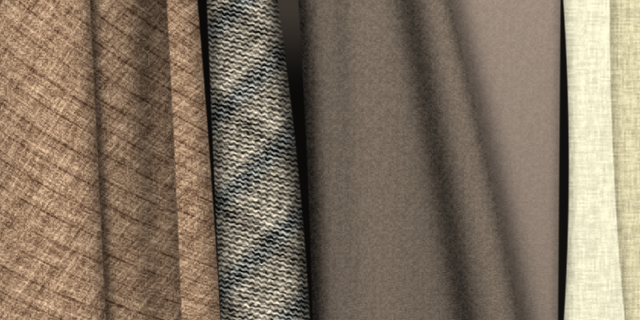
This texture is drawn by a WebGL 1 fragment shader. Its source:

```glsl
precision highp float;
// Hanging cloths side by side: brown tweed, checked wool, taupe and cream linen.
// Curved edges split the canvas into panels, painted left to right; each panel
// gets fold shading from soft ridges and a weave from stretched value noise.
uniform vec2 u_resolution;

#define BROWN_DARK vec3(0.310, 0.215, 0.150)
#define BROWN_LIGHT vec3(0.900, 0.770, 0.635)
#define TAUPE vec3(0.440, 0.393, 0.345)
#define MAUVE vec3(0.600, 0.535, 0.480)
#define CREAM vec3(0.985, 0.965, 0.835)
#define STRAW vec3(0.890, 0.850, 0.690)
#define GAP vec3(0.045, 0.040, 0.034)
#define THREAD_FREQ 170.0
#define CHECK_ROWS 62.0
#define EDGE_SOFT 0.004

float hash(vec2 p) {
  return fract(sin(dot(p, vec2(127.1, 311.7))) * 43758.5453);
}

float noise(vec2 p) {
  vec2 i = floor(p), f = fract(p);
  f = f * f * (3.0 - 2.0 * f);
  return mix(mix(hash(i), hash(i + vec2(1.0, 0.0)), f.x),
             mix(hash(i + vec2(0.0, 1.0)), hash(i + vec2(1.0, 1.0)), f.x), f.y);
}

// Horizontal place of a panel edge at depth t below the top
float curve(float t, float start, float slope, float bend) {
  return start + t * (slope + bend * t);
}

float cover(float x, float edge) {
  return smoothstep(-EDGE_SOFT, EDGE_SOFT, x - edge);
}

float ridge(float v, float width) {
  v /= width;
  return exp(-v * v);
}

// Repeating soft line, one per unit of v
float line(float v, float width) {
  return ridge(fract(v) - 0.5, width);
}

// Crossed threads along both axes of q, centred on zero
float threads(vec2 q) {
  float along = noise(q * vec2(0.16, 1.0) * THREAD_FREQ);
  float across = noise(q * vec2(1.0, 0.16) * THREAD_FREQ + 37.0);
  return along + across - 1.0;
}

// Diagonal cloth: sagging threads with thin dark and pale stripes
vec3 tweed(vec2 p, float slope) {
  vec2 q = vec2(p.x + slope * p.y, p.y - slope * p.x) / sqrt(1.0 + slope * slope);
  q.y += 0.25 * q.x * q.x - 0.15 * q.x;
  float weave = 0.50 + 0.26 * threads(q) + 0.42 * (noise(p * 210.0) - 0.5);
  float uneven = 0.6 + 0.4 * noise(q * 30.0);
  weave -= 0.27 * line(q.y * 14.0, 0.055) * uneven;
  weave += 0.13 * line(q.y * 14.0 + 0.35, 0.055) * uneven;
  weave += 0.17 * line(q.x * 10.0, 0.04) * uneven;
  weave += 0.12 * line(q.x * 10.0 + 0.14, 0.04) * uneven;
  weave -= 0.10 * line(q.x * 10.0 + 0.5, 0.05);
  return mix(BROWN_DARK, BROWN_LIGHT, clamp(weave, 0.0, 1.0));
}

// Broken twill rows under two crossing families of soft bands
vec3 checkedWool(vec2 p) {
  float rise = p.y + 0.70 * p.x + 0.15 * p.x * p.x;
  float fall = p.y - 0.75 * p.x;
  float zigzag = abs(fract(p.x * 52.0) - 0.5);
  float wobble = 0.35 * noise(p * vec2(60.0, 90.0));
  float rows = sin(6.2832 * (p.y * CHECK_ROWS - p.x * 16.0 + zigzag * 0.6 + wobble));
  float bandUp = line(rise * 3.6 + 0.24, 0.13);
  float bandDown = line(fall * 3.2 + 0.1, 0.10);
  float light = 0.46 + rows * (0.19 + 0.05 * bandUp);
  light += 0.36 * (noise(p * vec2(120.0, 190.0)) - 0.5);
  light -= 0.11 * bandUp + 0.09 * bandDown;
  light += 0.11 * line(rise * 3.6 + 0.50, 0.03) + 0.10 * line(rise * 3.6 + 0.61, 0.025);
  light += 0.10 * line(fall * 3.2 + 0.30, 0.03) + 0.08 * line(fall * 3.2 + 0.42, 0.025);
  return max(light, 0.06) * mix(vec3(1.05, 0.99, 0.88), vec3(0.97, 0.99, 0.95), bandUp);
}

void main() {
  vec2 p = gl_FragCoord.xy / u_resolution.y;
  p.x *= 2.0 * u_resolution.y / u_resolution.x;
  p.y = 1.0 - p.y;
  float x = p.x, t = p.y;
  float grain = noise(p * 150.0) + noise(p * 230.0 + 9.0) - 1.0;

  // Panel edges
  float tweedFold = curve(t, 0.281, 0.050, 0.0);
  float tweedLap = curve(t, 0.521, 0.055, -0.008);
  float tweedEnd = curve(t, 0.617, 0.085, -0.012);
  float woolStart = curve(t, 0.646, 0.040, 0.004);
  float woolEnd = curve(t, 0.867, 0.145, -0.043);
  float taupeStart = curve(t, 0.932, 0.065, -0.020);
  float taupeFold = curve(t, 1.275, 0.190, -0.010);
  float taupeEnd = curve(t, 1.406, 0.250, -0.030);
  float mauveEnd = curve(t, 1.752, -0.008, 0.0);
  float creamStart = curve(t, 1.760, 0.068, -0.066);
  float strawStart = curve(t, 1.906, -0.005, 0.052);

  // Brown tweed: wide front, shaded middle, lapping strip
  float shade = 1.0 + 0.10 * ridge(x - 0.14, 0.10) - 0.32 * ridge(x - tweedFold, 0.028);
  vec3 color = tweed(p, 0.65) * shade;
  shade = 0.90 - 0.45 * ridge(x - tweedFold, 0.025);
  shade -= 0.40 * ridge(x - curve(t, 0.460, -0.035, 0.06), 0.050) * (1.0 - 0.6 * t);
  shade -= 0.25 * ridge(x - tweedLap, 0.03);
  color = mix(color, tweed(p + 0.13, 0.90) * shade, cover(x, tweedFold));
  shade = 1.05 - 0.32 * ridge(x - tweedEnd, 0.035);
  color = mix(color, tweed(p + 0.31, 1.20) * shade, cover(x, tweedLap));

  // Checked wool between two dark gaps
  color = mix(color, GAP, cover(x, tweedEnd));
  shade = 1.10 - 0.50 * ridge(x - woolStart, 0.035) - 0.65 * ridge(x - woolEnd, 0.038);
  color = mix(color, checkedWool(p) * shade, cover(x, woolStart));
  vec3 gapColor = mix(TAUPE * 0.55, GAP, smoothstep(0.0, 0.30, t));
  color = mix(color, gapColor, cover(x, woolEnd));

  // Taupe cloth with one long slanting fold
  shade = 1.0 - 0.68 * ridge(x - taupeStart, 0.042) + 0.10 * ridge(x - 1.15 - 0.05 * t, 0.10);
  shade -= 0.13 * ridge(x - curve(t, 1.065, 0.04, 0.0), 0.03) * (1.0 - t);
  shade -= 0.44 * ridge(x - taupeFold, 0.045) + 0.06 * t;
  shade += 0.12 * ridge(x - mix(taupeFold, taupeEnd, 0.62), 0.035);
  shade -= 0.24 * ridge(x - taupeEnd, 0.022);
  color = mix(color, TAUPE * (shade + 0.16 * grain), cover(x, taupeStart));

  // Smooth mauve cloth, shadowed by the fold
  shade = 1.03 - 0.12 * t - 0.40 * ridge(x - taupeEnd, 0.050) - 0.18 * ridge(x - mauveEnd, 0.02);
  color = mix(color, MAUVE * (shade + 0.07 * grain), cover(x, taupeEnd));
  color = mix(color, GAP * 1.6, cover(x, mauveEnd));

  // Cream and straw linen
  float linen = 0.09 * threads(p + 0.5) + 0.05 * grain;
  shade = 0.99 + linen - 0.20 * ridge(x - creamStart, 0.02) - 0.03 * t;
  color = mix(color, CREAM * shade, cover(x, creamStart));
  shade = 0.99 + 1.5 * linen - 0.20 * ridge(x - strawStart, 0.022);
  color = mix(color, STRAW * shade, cover(x, strawStart));

  gl_FragColor = vec4(clamp(color, 0.0, 1.0), 1.0);
}
```
